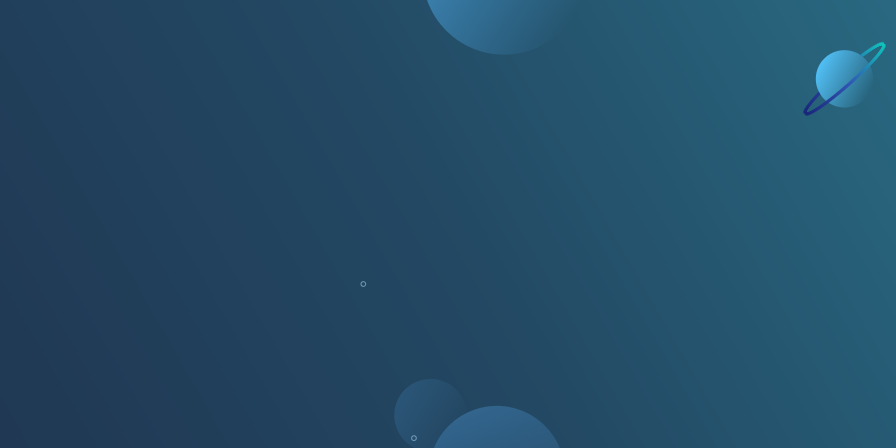
Give the GLSL for this background, as a Shadertoy shader.

```glsl
// Lengths are in canvas heights, origin at the lower left
const vec3 SKY_DARK  = vec3(0.125, 0.218, 0.325);
const vec3 SKY_MID   = vec3(0.137, 0.285, 0.390);
const vec3 SKY_LIGHT = vec3(0.160, 0.410, 0.505);
const vec2 SKY_AXIS  = vec2(0.87, 0.50);

const vec3 PLANET_BLUE = vec3(0.24, 0.53, 0.72);
const vec3 DUSK_BLUE   = vec3(0.20, 0.40, 0.56);
const vec3 BRIGHT_BLUE = vec3(0.32, 0.75, 0.96);

const vec2  RINGED_CENTRE = vec2(1.885, 0.824);
const float RINGED_RADIUS = 0.064;
const vec2  RING_AXES     = vec2(0.115, 0.0155);
const float RING_TILT     = 0.724;
const float RING_HALF_WIDTH = 0.0036;
const vec3  RING_INDIGO = vec3(0.10, 0.15, 0.48);
const vec3  RING_BLUE   = vec3(0.19, 0.33, 0.70);
const vec3  RING_TEAL   = vec3(0.06, 0.76, 0.73);

const vec3  BUBBLE_COLOUR = vec3(0.52, 0.70, 0.80);
const float BUBBLE_RADIUS = 0.0052;
const float BUBBLE_HALF_WIDTH = 0.0011;

// Antialiased coverage of a signed distance
float coverage(float d) {
    return clamp(0.5 - d * iResolution.y, 0.0, 1.0);
}

// Linear blend through three colours
vec3 threeStops(vec3 a, vec3 b, vec3 c, float t) {
    return t < 0.5 ? mix(a, b, 2.0 * t) : mix(b, c, 2.0 * t - 1.0);
}

// Disc whose opacity fades along a direction, from one rim to the other
vec3 addPlanet(vec3 base, vec2 p, vec2 centre, float radius,
               vec3 tint, vec2 fadeDir, vec2 opacity) {
    vec2 q = p - centre;
    float t = clamp(0.5 + 0.5 * dot(q, normalize(fadeDir)) / radius, 0.0, 1.0);
    float alpha = mix(opacity.x, opacity.y, t);
    return mix(base, tint, alpha * coverage(length(q) - radius));
}

// First order distance to an axis-aligned ellipse
float ellipseDistance(vec2 q, vec2 axes) {
    float k = length(q / axes);
    return k * (k - 1.0) / max(length(q / (axes * axes)), 1e-4);
}

// Tilted ring, with its far half hidden behind the planet
vec3 addRing(vec3 base, vec2 p) {
    vec2 q = p - RINGED_CENTRE;
    vec2 along = vec2(cos(RING_TILT), sin(RING_TILT));
    vec2 local = vec2(dot(q, along), dot(q, vec2(-along.y, along.x)));
    float stroke = abs(ellipseDistance(local, RING_AXES)) - RING_HALF_WIDTH;
    float outside = 1.0 - coverage(length(q) - RINGED_RADIUS);
    float visible = local.y < 0.0 ? 1.0 : outside;
    float t = clamp(0.5 + 0.5 * local.x / RING_AXES.x, 0.0, 1.0);
    vec3 tint = threeStops(RING_INDIGO, RING_BLUE, RING_TEAL, t);
    return mix(base, tint, coverage(stroke) * visible);
}

vec3 addBubble(vec3 base, vec2 p, vec2 centre) {
    float d = abs(length(p - centre) - BUBBLE_RADIUS) - BUBBLE_HALF_WIDTH;
    return mix(base, BUBBLE_COLOUR, 0.8 * coverage(d));
}

void mainImage(out vec4 fragColor, in vec2 fragCoord) {
    vec2 p = fragCoord / iResolution.y;

    // Diagonal sky gradient
    vec2 extent = vec2(iResolution.x / iResolution.y, 1.0);
    float t = dot(p, SKY_AXIS) / dot(extent, SKY_AXIS);
    vec3 colour = threeStops(SKY_DARK, SKY_MID, SKY_LIGHT, t);

    // Planets cut by the top and bottom edges
    colour = addPlanet(colour, p, vec2(1.125, 1.060), 0.182,
                       PLANET_BLUE, vec2(1.0, -0.55), vec2(1.0, 0.0));
    colour = addPlanet(colour, p, vec2(0.961, 0.073), 0.081,
                       DUSK_BLUE, vec2(1.0, -0.5), vec2(0.5, 0.0));
    colour = addPlanet(colour, p, vec2(1.109, -0.058), 0.152,
                       DUSK_BLUE, vec2(0.4, -1.0), vec2(0.95, 0.1));

    // Ringed planet
    colour = addPlanet(colour, p, RINGED_CENTRE, RINGED_RADIUS,
                       BRIGHT_BLUE, vec2(1.0, -0.5), vec2(1.0, 0.0));
    colour = addRing(colour, p);

    // Small outlined bubbles
    colour = addBubble(colour, p, vec2(0.811, 0.366));
    colour = addBubble(colour, p, vec2(0.924, 0.022));

    fragColor = vec4(colour, 1.0);
}
```
